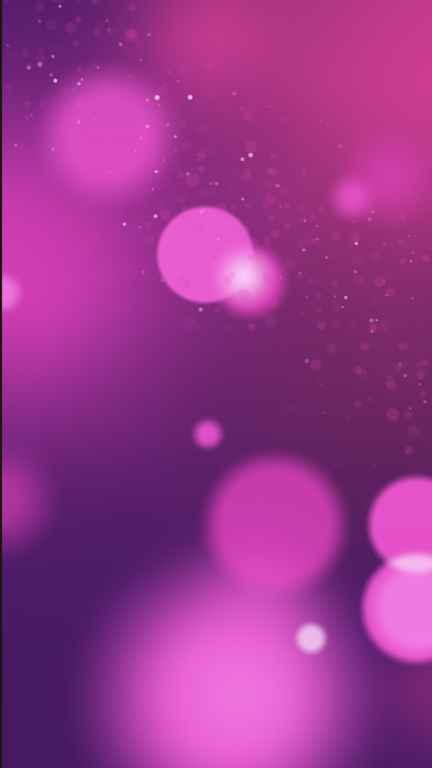
Reproduce this background procedurally as a Shadertoy shader.

```glsl
const vec3 VIOLET  = vec3(0.28, 0.10, 0.39);
const vec3 PLUM    = vec3(0.39, 0.14, 0.36);
const vec3 ROSE    = vec3(0.82, 0.24, 0.58);
const vec3 MAGENTA = vec3(0.86, 0.25, 0.72);
const vec3 PINK    = vec3(0.93, 0.33, 0.81);
const vec3 ORCHID  = vec3(0.94, 0.47, 0.88);
const vec3 PALE    = vec3(0.96, 0.80, 0.96);

vec2 hash22(vec2 p) {
    vec3 q = fract(p.xyx * vec3(0.1031, 0.1030, 0.0973));
    q += dot(q, q.yzx + 33.33);
    return fract((q.xx + q.yz) * q.zy);
}

float gradientNoise(vec2 p) {
    vec2 cell = floor(p), f = fract(p);
    vec2 u = f * f * f * (f * (f * 6.0 - 15.0) + 10.0);
    vec4 corner;
    for (int i = 0; i < 4; i++) {
        vec2 o = vec2(i % 2, i / 2);
        corner[i] = dot(hash22(cell + o) * 2.0 - 1.0, f - o);
    }
    return mix(mix(corner.x, corner.y, u.x), mix(corner.z, corner.w, u.x), u.y);
}

float glow(vec2 p, vec2 center, float radius) {
    vec2 d = (p - center) / radius;
    return exp(-dot(d, d));
}

float disc(vec2 p, vec2 center, float radius, float blur) {
    return 1.0 - smoothstep(radius - blur, radius + blur, length(p - center));
}

float segmentDistance(vec2 p, vec2 a, vec2 b) {
    vec2 ab = b - a;
    return length(p - a - ab * clamp(dot(p - a, ab) / dot(ab, ab), 0.0, 1.0));
}

// One dot at most per grid cell, kept inside that cell
float dust(vec2 p, float cells, float radius, float blur, float density, float seed) {
    vec2 grid = p * cells, id = floor(grid);
    vec2 place = hash22(id + seed), trait = hash22(id + seed + 71.0);
    float size = radius * mix(0.5, 1.0, trait.y);
    float margin = (radius + blur) * cells;
    vec2 center = (id + mix(vec2(margin), vec2(1.0 - margin), place)) / cells;
    float shown = smoothstep(0.0, 0.15, density - trait.x);
    return disc(p, center, size, blur) * shown * mix(0.35, 1.0, place.x);
}

vec3 backdrop(vec2 p) {
    float plumShare = smoothstep(0.1, 0.9, p.x) * smoothstep(0.25, 0.9, p.y);
    vec3 color = mix(VIOLET, PLUM, plumShare);
    color = mix(color, ROSE, 0.95 * glow(p, vec2(1.0, 1.62), 0.50));
    color = mix(color, MAGENTA, 0.95 * glow(p, vec2(0.04, 1.16), 0.40));
    color = mix(color, ROSE, 0.75 * glow(p, vec2(0.50, 1.70), 0.18));
    color = mix(color, ROSE, 0.35 * glow(p, vec2(1.02, 0.18), 0.14));
    return color * (1.0 + 0.06 * gradientNoise(p * 4.0));
}

vec3 softLights(vec3 color, vec2 p) {
    // Upper left and upper right
    color = mix(color, PINK, 0.80 * disc(p, vec2(0.25, 1.465), 0.135, 0.055));
    color = mix(color, MAGENTA, 0.75 * disc(p, vec2(0.90, 1.365), 0.075, 0.07));
    color = mix(color, PINK, 0.80 * disc(p, vec2(0.815, 1.32), 0.038, 0.03));
    // Left edge
    color = mix(color, MAGENTA, 0.65 * disc(p, vec2(0.0, 0.62), 0.09, 0.07));
    color = mix(color, ORCHID, 0.90 * disc(p, vec2(0.005, 1.10), 0.038, 0.02));
    // Broad lower light and the round one above it
    color = mix(color, PINK, 0.95 * disc(p, vec2(0.53, 0.16), 0.25, 0.16));
    color = mix(color, MAGENTA, 0.85 * disc(p, vec2(0.637, 0.563), 0.152, 0.035));
    color = mix(color, PINK, 0.55 * glow(p, vec2(0.60, 0.39), 0.13));
    color = mix(color, ORCHID, 0.85 * glow(p, vec2(0.55, 0.17), 0.17));
    // Small lower lights
    color = mix(color, PINK, 0.90 * disc(p, vec2(0.481, 0.773), 0.029, 0.017));
    return mix(color, PALE, 0.85 * disc(p, vec2(0.72, 0.30), 0.032, 0.013));
}

vec3 crispLights(vec3 color, vec2 p) {
    // Central pair with a white core
    color = mix(color, MAGENTA, 0.95 * disc(p, vec2(0.578, 1.128), 0.078, 0.024));
    color = mix(color, mix(PINK, ORCHID, 0.35), 0.93 * disc(p, vec2(0.475, 1.188), 0.111, 0.007));
    color = mix(color, PALE + 0.02, 0.95 * disc(p, vec2(0.567, 1.137), 0.042, 0.045));
    // Right pair and their bright overlap
    float upper = disc(p, vec2(0.965, 0.563), 0.110, 0.014);
    float lower = disc(p, vec2(0.965, 0.370), 0.125, 0.014);
    float lowerCore = disc(p, vec2(0.970, 0.370), 0.100, 0.025);
    color = mix(color, PINK, 0.95 * upper);
    color = mix(color, mix(PINK, ORCHID + 0.03, lowerCore), 0.95 * lower);
    return mix(color, PALE, 0.80 * upper * lower);
}

vec3 addDust(vec3 color, vec2 p, float pixel) {
    float band = segmentDistance(p, vec2(0.12, 1.65), vec2(0.96, 0.97));
    float density = exp(-band * band / 0.045) * (0.8 + 0.6 * gradientNoise(p * 5.0));
    for (int i = 0; i < 3; i++) {
        float layer = float(i);
        float haze = dust(p, 15.0 + 5.0 * layer, 0.016 - 0.003 * layer, 0.003, density * 0.6, 13.0 * layer);
        color = mix(color, MAGENTA, 0.28 * haze);
        float spark = dust(p, 13.0 + 6.0 * layer, 0.0055 - 0.001 * layer, max(pixel, 0.0018), density * 0.36, 29.0 + 17.0 * layer);
        color = mix(color, mix(PINK, PALE, 1.0 - 0.4 * layer), spark);
    }
    return color;
}

void mainImage(out vec4 fragColor, in vec2 fragCoord) {
    // Width spans 0 to 1, height 0 to 16/9
    vec2 uv = fragCoord / iResolution.xy;
    vec2 p = uv * vec2(1.0, 16.0 / 9.0);
    float pixel = 1.0 / iResolution.x;
    vec3 color = crispLights(softLights(backdrop(p), p), p);
    color = addDust(color, p, pixel);
    // Thin dark strip on the left
    color = mix(vec3(0.10, 0.09, 0.06), color, smoothstep(0.003, 0.003 + 1.5 * pixel, p.x));
    fragColor = vec4(clamp(color, 0.0, 1.0), 1.0);
}
```
